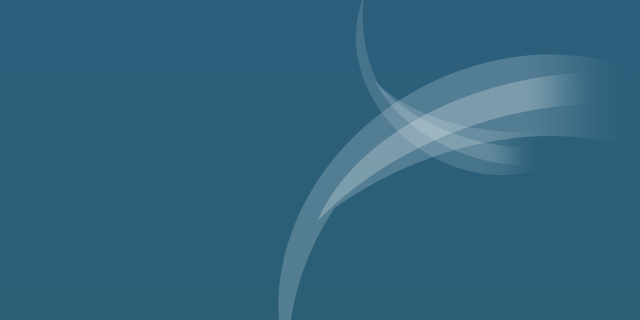
Write a Shadertoy shader that draws this background.

```glsl
// Two translucent white swooshes crossing on a calm blue ground.
// Each is a crescent cut from superellipses, with a brighter ribbon inside;
// all of them fade out towards the right.

#define GROUND_TOP vec3(0.168, 0.372, 0.486)
#define GROUND_LOW vec3(0.168, 0.373, 0.462)
#define ROUNDNESS 1.92
#define LARGE_ALPHA 0.19
#define LARGE_RIBBON_ALPHA 0.24
#define SMALL_ALPHA 0.13
#define SMALL_RIBBON_ALPHA 0.15

// Smooth coverage of a superellipse with the given centre and radii
float oval(vec2 p, vec2 centre, vec2 radii) {
    vec2 q = pow(abs(p - centre) / radii + 1e-5, vec2(ROUNDNESS));
    float field = q.x + q.y - 1.0;
    float slope = length(vec2(dFdx(field), dFdy(field)));
    return clamp(0.5 - field / max(slope, 1e-5), 0.0, 1.0);
}

// Oval whose right half stretches on without end
float openOval(vec2 p, vec2 centre, vec2 radii) {
    return oval(vec2(min(p.x, centre.x), p.y), centre, radii);
}

// Opacity that falls from one to zero between two x positions
float fadeOut(float x, float start, float end) {
    return 1.0 - smoothstep(start, end, x);
}

void addLight(inout vec3 colour, float alpha) {
    colour = mix(colour, vec3(1.0), alpha);
}

void mainImage(out vec4 fragColor, in vec2 fragCoord) {
    // Height runs 0..1, width 0..2
    vec2 p = fragCoord / iResolution.xy * vec2(2.0, 1.0);
    vec3 colour = mix(GROUND_LOW, GROUND_TOP, p.y);

    // Large swoosh: its hollow is the overlap of two ovals, giving a kink
    float largeHollow = oval(p, vec2(1.719, -0.727), vec2(1.250, 1.302))
                      * openOval(p, vec2(1.682, -0.107), vec2(0.781, 0.820));
    float large = oval(p, vec2(1.719, 0.049), vec2(0.849, 0.781)) * (1.0 - largeHollow);
    addLight(colour, LARGE_ALPHA * large * fadeOut(p.x, 1.60, 1.98));

    float largeRibbon = oval(p, vec2(1.875, 0.154), vec2(0.917, 0.620))
                      * (1.0 - oval(p, vec2(1.875, -0.276), vec2(1.146, 0.951)));
    addLight(colour, LARGE_RIBBON_ALPHA * largeRibbon * fadeOut(p.x, 1.62, 1.86));

    // Small swoosh, hanging from the top edge
    float smallHollow = oval(p, vec2(1.615, 0.906), vec2(0.521, 0.318))
                      * openOval(p, vec2(1.419, 0.948), vec2(0.286, 0.391));
    float small = oval(p, vec2(1.568, 0.883), vec2(0.456, 0.430)) * (1.0 - smallHollow);
    addLight(colour, SMALL_ALPHA * small * fadeOut(p.x, 1.50, 1.71));

    float smallRibbon = oval(p, vec2(1.654, 0.891), vec2(0.521, 0.409))
                      * (1.0 - oval(p, vec2(1.654, 0.997), vec2(0.586, 0.458)));
    addLight(colour, SMALL_RIBBON_ALPHA * smallRibbon * fadeOut(p.x, 1.52, 1.66));

    fragColor = vec4(colour, 1.0);
}
```
